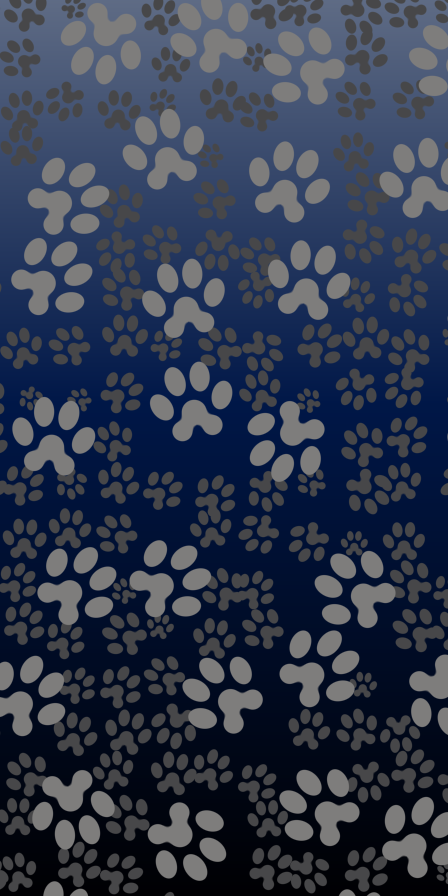
A WebGL 2 fragment shader for this pattern:

```glsl
#version 300 es
precision highp float;

uniform vec2 u_resolution;
out vec4 fragColor;

const float BIG_CELL = 0.29;
const float SMALL_CELL = 0.107;
const float BIG_RADIUS = 0.09;

vec3 hash3(vec2 cell, float seed) {
    vec3 q = fract(vec3(cell.xyx + seed) * vec3(0.1031, 0.1030, 0.0973));
    q += dot(q, q.yxz + 33.33);
    return fract((q.xxy + q.yzz) * q.zyx);
}

mat2 rotate(float a) {
    float c = cos(a), s = sin(a);
    return mat2(c, s, -s, c);
}

float ellipse(vec2 p, vec2 radii) {
    float k = length(p / radii);
    return k * (k - 1.0) / max(length(p / (radii * radii)), 1e-4);
}

float smoothMin(float a, float b, float k) {
    float h = max(k - abs(a - b), 0.0) / k;
    return min(a, b) - h * h * k * 0.25;
}

// Paw of unit radius with its toes pointing up
float paw(vec2 p) {
    p.x = abs(p.x);
    float innerToe = ellipse(rotate(0.13) * (p - vec2(0.31, 0.60)), vec2(0.25, 0.37));
    float outerToe = ellipse(rotate(0.45) * (p - vec2(0.76, 0.04)), vec2(0.25, 0.36));
    float top = length(p - vec2(0.0, -0.24)) - 0.31;
    float lobe = length(p - vec2(0.38, -0.64)) - 0.25;
    float pad = smoothMin(top, lobe, 0.22);
    return min(pad, min(innerToe, outerToe));
}

// Mostly upright, now and then turned upside down
float turnedPaw(vec2 p, float radius, float turn) {
    float angle = (fract(turn * 7.0) - 0.5) * 2.1 + 3.1416 * step(0.86, turn);
    return paw(rotate(angle) * p / radius) * radius;
}

vec2 bigCenter(vec2 cell) {
    return (cell + 0.5 + (hash3(cell, 17.0).xy - 0.5) * 0.6) * BIG_CELL;
}

float distanceToBigCenter(vec2 p) {
    vec2 home = floor(p / BIG_CELL);
    float nearest = 1.0;
    for (int y = -1; y <= 1; y++)
        for (int x = -1; x <= 1; x++)
            nearest = min(nearest, distance(p, bigCenter(home + vec2(x, y))));
    return nearest;
}

float bigPaws(vec2 p) {
    vec2 home = floor(p / BIG_CELL);
    float d = 1.0;
    for (int y = -1; y <= 1; y++)
        for (int x = -1; x <= 1; x++) {
            vec2 cell = home + vec2(x, y);
            d = min(d, turnedPaw(p - bigCenter(cell), BIG_RADIUS, hash3(cell, 17.0).z));
        }
    return d;
}

// Small paws shrink to fit the gaps between the big ones
float smallPaws(vec2 p) {
    vec2 home = floor(p / SMALL_CELL);
    float d = 1.0;
    for (int y = -1; y <= 1; y++)
        for (int x = -1; x <= 1; x++) {
            vec2 cell = home + vec2(x, y);
            vec3 rnd = hash3(cell, 61.0);
            vec2 center = (cell + 0.5 + (rnd.xy - 0.5) * 0.35) * SMALL_CELL;
            float room = distanceToBigCenter(center) - 0.075;
            float radius = min(room, 0.043 + 0.008 * rnd.x);
            if (radius > 0.024) d = min(d, turnedPaw(p - center, radius, rnd.z));
        }
    return d;
}

vec3 nightSky(float height) {
    vec3 black = vec3(0.0, 0.0, 0.01);
    vec3 navy = vec3(0.0, 0.09, 0.28);
    vec3 haze = vec3(0.37, 0.42, 0.52);
    return height < 0.55 ? mix(black, navy, height / 0.55)
                         : mix(navy, haze, (height - 0.55) / 0.45);
}

void main() {
    vec2 p = gl_FragCoord.xy / u_resolution.x;
    float edge = 0.75 / u_resolution.x;
    vec3 color = nightSky(gl_FragCoord.y / u_resolution.y);

    color = mix(color, vec3(0.28, 0.28, 0.285), 1.0 - smoothstep(-edge, edge, smallPaws(p)));
    color = mix(color, vec3(0.495, 0.49, 0.485), 1.0 - smoothstep(-edge, edge, bigPaws(p)));
    fragColor = vec4(color, 1.0);
}
```
